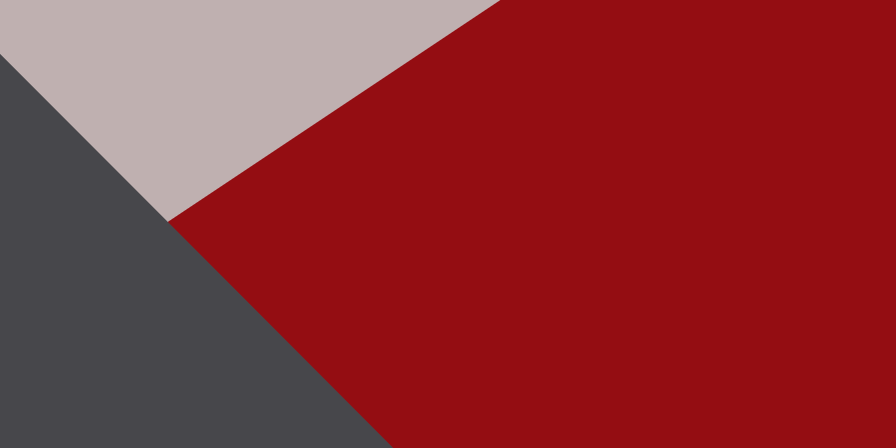
This background is drawn by a WebGL 2 fragment shader. Its source:

```glsl
#version 300 es
precision highp float;

uniform vec2 u_resolution;
out vec4 outColor;

const vec3 RED = vec3(0.58, 0.05, 0.07);
const vec3 CHARCOAL = vec3(0.28, 0.28, 0.295);
const vec3 PALE = vec3(0.75, 0.69, 0.69);

// Signed distance to the line from a to b, positive on its left side
float lineDistance(vec2 p, vec2 a, vec2 b) {
    vec2 dir = normalize(b - a);
    return dot(p - a, vec2(-dir.y, dir.x));
}

// Antialiased coverage of the positive side of an edge
float coverage(float dist, float pixel) {
    return clamp(dist / pixel + 0.5, 0.0, 1.0);
}

void main() {
    // Canvas height is one unit
    vec2 p = gl_FragCoord.xy / u_resolution.y;
    float pixel = 1.0 / u_resolution.y;

    vec2 corner = vec2(0.375, 0.505);
    vec2 paleTop = vec2(1.117, 1.0);
    vec2 slopeLeft = vec2(0.0, 0.880);
    vec2 slopeBottom = vec2(0.878, 0.0);

    // Pale wedge above the rising edge
    float pale = coverage(lineDistance(p, corner, paleTop), pixel);
    vec3 color = mix(RED, PALE, pale);

    // Charcoal triangle in the lower left
    float charcoal = coverage(lineDistance(p, slopeBottom, slopeLeft), pixel);
    color = mix(color, CHARCOAL, charcoal);

    outColor = vec4(color, 1.0);
}
```
